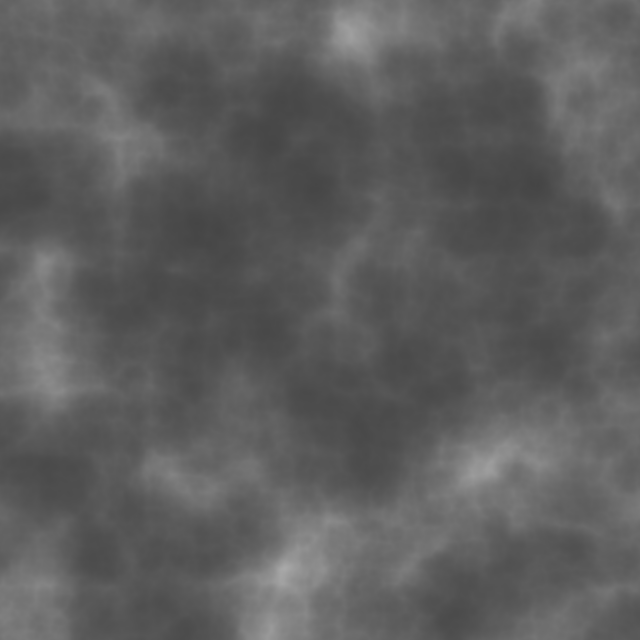
Give the GLSL for this texture, as a WebGL 1 fragment shader.

```glsl
precision highp float;

// Soft grey smoke: dark rounded hollows between pale, faintly creased wisps.
// Value-noise clouds set the broad tone, smoothed cellular noise adds the
// hollows and creases, and an exponential curve keeps the highlights rare.

uniform vec2 u_resolution;

float hash(vec2 p) {
  return fract(sin(dot(p, vec2(127.1, 311.7))) * 43758.5453);
}

vec2 hash2(vec2 p) {
  return vec2(hash(p), hash(p + vec2(37.2, 91.7)));
}

float valueNoise(vec2 p) {
  vec2 cell = floor(p);
  vec2 f = fract(p);
  vec2 s = f * f * (3.0 - 2.0 * f);
  float low = mix(hash(cell), hash(cell + vec2(1.0, 0.0)), s.x);
  float high = mix(hash(cell + vec2(0.0, 1.0)), hash(cell + vec2(1.0)), s.x);
  return mix(low, high, s.y);
}

// Squared distance to the nearest point, with softened cell borders
float hollows(vec2 p) {
  vec2 cell = floor(p);
  float sum = 0.0;
  for (int y = -1; y <= 1; y++) {
    for (int x = -1; x <= 1; x++) {
      vec2 neighbour = cell + vec2(float(x), float(y));
      vec2 toPoint = neighbour + 0.1 + 0.8 * hash2(neighbour) - p;
      sum += exp(-14.0 * dot(toPoint, toPoint));
    }
  }
  return -log(sum) / 14.0;
}

float clouds(vec2 p) {
  float sum = 0.0;
  float amplitude = 0.5;
  for (int i = 0; i < 6; i++) {
    sum += amplitude * valueNoise(p);
    p = p * 2.0 + vec2(17.3, 5.9);
    amplitude *= 0.5;
  }
  return sum;
}

float creases(vec2 p) {
  float sum = 0.0;
  float amplitude = 0.5;
  for (int i = 0; i < 5; i++) {
    sum += amplitude * hollows(p);
    p = p * 2.0 + vec2(8.4, 23.1);
    amplitude *= 0.5;
  }
  return sum;
}

void main() {
  vec2 uv = gl_FragCoord.xy / u_resolution.y;

  // Slight bending so that the cells do not look polygonal
  vec2 bend = vec2(valueNoise(uv * 7.0 + 3.1), valueNoise(uv * 7.0 + 41.6)) - 0.5;
  vec2 p = uv + 0.025 * bend;

  float density = 2.4 * (clouds(p * 4.0 + 11.0) - 0.49)
                + 2.6 * (creases(p * 5.0 + 2.0) - 0.185);

  // Ease the extremes so that the brightest wisps keep their shading
  density /= sqrt(1.0 + 0.2 * density * density);
  float grey = 0.20 + 0.165 * exp(density);

  gl_FragColor = vec4(vec3(grey), 1.0);
}
```
